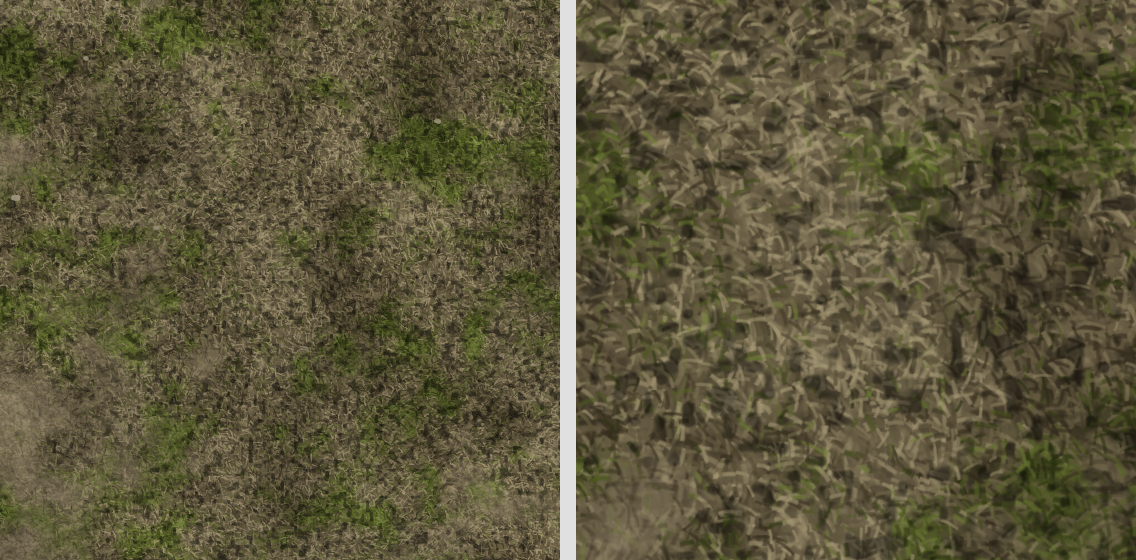
Left: the whole. Right: its middle third, enlarged.
A three.js fragment shader for this texture:

```glsl
varying vec2 vUv;

float hash(vec2 p) {
  vec3 q = fract(vec3(p.xyx) * 0.1031);
  q += dot(q, q.yzx + 33.33);
  return fract((q.x + q.y) * q.z);
}

float noise(vec2 p) {
  vec2 i = floor(p), f = fract(p);
  f = f * f * (3.0 - 2.0 * f);
  return mix(mix(hash(i), hash(i + vec2(1, 0)), f.x),
             mix(hash(i + vec2(0, 1)), hash(i + vec2(1, 1)), f.x), f.y);
}

float fbm(vec2 p) {
  float sum = 0.0, gain = 0.53;
  for (int i = 0; i < 4; i++) {
    sum += gain * noise(p);
    p = mat2(1.6, 1.2, -1.2, 1.6) * p + 7.3;
    gain *= 0.5;
  }
  return sum;
}

float blob(vec2 p, vec2 centre, vec2 radius) {
  vec2 d = (p - centre) / radius;
  return exp(-dot(d, d));
}

// Share of living grass: broad patches broken into clumps
float greenField(vec2 p) {
  float patches = blob(p, vec2(0.84, 0.77), vec2(0.13, 0.12))
    + 0.8 * blob(p, vec2(0.24, 0.90), vec2(0.13, 0.09))
    + 0.8 * blob(p, vec2(0.02, 0.94), vec2(0.08, 0.08))
    + 0.6 * blob(p, vec2(0.15, 0.43), vec2(0.16, 0.08))
    + 0.6 * blob(p, vec2(0.52, 0.34), vec2(0.13, 0.06))
    + 0.5 * blob(p, vec2(0.75, 0.09), vec2(0.14, 0.08));
  float clumps = 0.7 * fbm(p * 7.0 + 3.0) + 0.42 * noise(p * 26.0);
  return smoothstep(0.55, 0.9, clumps + 0.24 * patches);
}

// Bare dusty earth, mostly along the lower left edge
float bareField(vec2 p) {
  float dust = blob(p, vec2(0.0, 0.12), vec2(0.24, 0.28))
    + blob(p, vec2(0.0, 0.69), vec2(0.11, 0.09))
    + 0.5 * blob(p, vec2(0.2, 0.53), vec2(0.12, 0.07));
  return smoothstep(0.55, 0.95, fbm(p * 11.0 + 20.0) + 0.36 * dust);
}

vec3 grassColor(float tone) {
  vec3 c = mix(vec3(0.14, 0.17, 0.05), vec3(0.29, 0.33, 0.12), smoothstep(0.0, 0.5, tone));
  return mix(c, vec3(0.45, 0.51, 0.22), smoothstep(0.5, 1.0, tone));
}

vec3 strawColor(float tone) {
  vec3 c = mix(vec3(0.19, 0.16, 0.10), vec3(0.40, 0.36, 0.255), smoothstep(0.0, 0.5, tone));
  return mix(c, vec3(0.65, 0.60, 0.46), smoothstep(0.5, 1.0, tone));
}

// Rounded stroke that thins towards both ends
float blade(vec2 d, float angle, float halfLength, float width) {
  vec2 axis = vec2(cos(angle), sin(angle));
  float along = dot(d, axis) / halfLength;
  float across = abs(dot(d, vec2(-axis.y, axis.x)) + 0.12 * halfLength * along * along);
  float taper = max(1.0 - along * along, 0.0);
  return smoothstep(width, width * 0.2, across) * smoothstep(0.0, 0.4, taper);
}

void main() {
  vec2 p = vUv;
  float green = greenField(p);
  float bare = bareField(p);
  float dry = fbm(p * 8.0 + 41.0);
  float lean = -0.5 + 3.0 * (fbm(p * 3.0 + 60.0) - 0.5);

  // Soil with crumbs and fine grit
  float crumbs = fbm(p * 62.0);
  float grit = noise(p * 210.0);
  float soilTone = 0.47 + 1.0 * (crumbs - 0.5) + 0.3 * (grit - 0.5) + 0.7 * (dry - 0.5);
  vec3 color = mix(strawColor(soilTone), vec3(0.33, 0.29, 0.23) * (0.6 + 0.8 * crumbs), 0.4);
  color = mix(color, grassColor(soilTone), green * 0.75);
  color = mix(color, vec3(0.50, 0.45, 0.36) * (0.72 + 0.35 * crumbs + 0.2 * grit), bare * 0.75);

  // Overlapping layers of straw and grass blades
  for (int layer = 0; layer < 5; layer++) {
    float k = float(layer);
    float scale = 52.0 + 21.0 * k;
    vec2 q = p * scale + 17.0 * k;
    vec2 cell = floor(q);
    for (int y = -1; y <= 1; y++) {
      for (int x = -1; x <= 1; x++) {
        vec2 id = cell + vec2(x, y);
        vec2 seed = id + 100.0 * k;
        float tone = hash(seed + 5.7);
        vec2 root = id + vec2(hash(seed + 1.3), hash(seed + 2.9));
        float angle = lean + 2.6 * (hash(seed + 4.1) - 0.5);
        float cover = blade(q - root, angle, 0.4 + 0.55 * hash(seed + 8.2),
                            scale * mix(0.0014, 0.0026, hash(seed + 9.4)));
        float isGreen = step(hash(seed + 11.6), 0.07 + 0.85 * green);
        float lit = clamp(tone + 0.9 * (dry - 0.5), 0.0, 1.0);
        vec3 tint = mix(strawColor(lit), grassColor(lit), isGreen);
        color = mix(color, tint, cover * 0.6 * (1.0 - 0.65 * bare));
      }
    }
  }

  // Sparse pale pebbles
  vec2 g = p * 16.0;
  vec2 id = floor(g);
  vec2 d = fract(g) - 0.3 - 0.4 * vec2(hash(id + 3.0), hash(id + 6.0));
  float size = 0.06 + 0.1 * hash(id + 9.0);
  float edge = length(d * vec2(0.8, 1.2)) + 0.06 * (noise(g * 9.0) - 0.5);
  float pebble = smoothstep(size, size - 0.04, edge) * step(0.965, hash(id + 12.0));
  color = mix(color, vec3(0.62, 0.58, 0.50), pebble * 0.8);

  // Broad shade and tiny gaps between the stems
  color *= 0.86 + 0.3 * fbm(p * 4.0 + 80.0);
  color *= 1.0 - 0.4 * smoothstep(0.58, 0.85, noise(p * 125.0 + 30.0)) * (1.0 - bare);
  gl_FragColor = vec4(color, 1.0);
}
```
